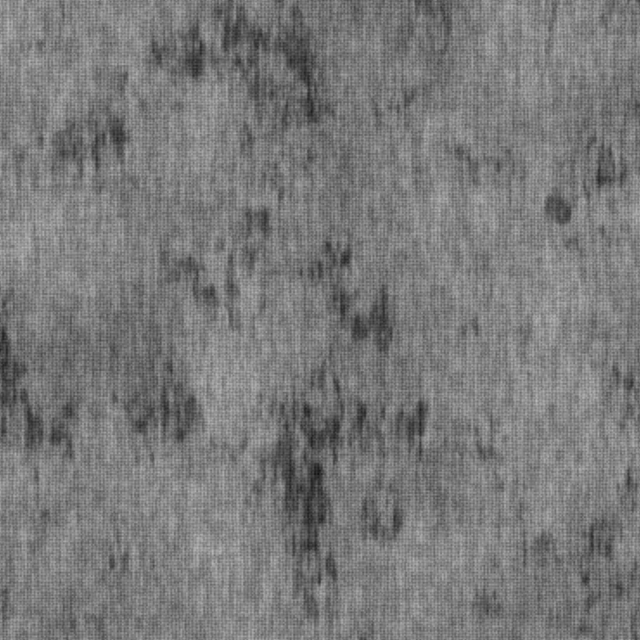
Reproduce this texture procedurally as a WebGL 1 fragment shader.

```glsl
precision highp float;
// Worn grey woven cloth: fine upright warp threads crossed by a fainter weft,
// mottled with soft clouds and ragged dark patches that break up along the
// threads. Everything is layered from value noise and two sine weaves.

uniform vec2 u_resolution;

const float TAU = 6.2831853;
const float BASE_GREY = 0.484;
const float WARP_COUNT = 178.0;
const float WEFT_COUNT = 196.0;

float hash(vec2 cell) {
  vec3 p = fract(vec3(cell.xyx) * 0.1031);
  p += dot(p, p.yzx + 33.33);
  return fract((p.x + p.y) * p.z);
}

// Value noise centred on zero, from -0.5 to 0.5.
float noise(vec2 p) {
  vec2 cell = floor(p);
  vec2 f = fract(p);
  f = f * f * (3.0 - 2.0 * f);
  float low = mix(hash(cell), hash(cell + vec2(1.0, 0.0)), f.x);
  float high = mix(hash(cell + vec2(0.0, 1.0)), hash(cell + vec2(1.0, 1.0)), f.x);
  return mix(low, high, f.y) - 0.5;
}

// Five octaves; gain sets how rough the result is.
float fbm(vec2 p, float gain) {
  float sum = 0.0;
  float total = 0.0;
  float amplitude = 1.0;
  for (int i = 0; i < 5; i++) {
    sum += amplitude * noise(p);
    total += amplitude;
    amplitude *= gain;
    p = p * 2.03 + vec2(17.3, 9.1);
  }
  return sum / total;
}

// One set of parallel threads, wandering slightly from straight.
float threads(float across, float count, float wander) {
  return sin(TAU * (across * count + wander));
}

// Irregular thickness of the yarn, drawn out along the warp.
float yarnStreaks(vec2 uv) {
  float fine = noise(uv * vec2(172.0, 42.0) + 5.0);
  float broad = noise(uv * vec2(105.0, 15.0) + 61.0);
  return 0.62 * fine + 0.38 * broad;
}

// Coverage of the dark worn patches, from 0 to 1.
float darkPatches(vec2 uv, float cloud, float streak) {
  float blot = fbm(uv * vec2(17.0, 12.0) + 31.0, 0.6);
  float depth = -(0.8 * blot + 0.5 * cloud + 0.12 * streak);
  return smoothstep(0.04, 0.24, depth);
}

// Fine weave, weft slubs and fibre grain.
float weave(vec2 uv) {
  float warp = threads(uv.x, WARP_COUNT, 0.5 * noise(uv * vec2(40.0, 9.0)));
  float weft = threads(uv.y, WEFT_COUNT, 0.6 * noise(uv * vec2(9.0, 40.0) + 3.0));
  float slub = noise(uv * vec2(32.0, 190.0) + 83.0);
  float grain = noise(uv * 370.0 + 11.0);
  return 0.033 * warp + 0.021 * weft + 0.055 * slub + 0.125 * grain;
}

void main() {
  vec2 uv = gl_FragCoord.xy / u_resolution.y;

  float cloud = fbm(uv * vec2(6.5, 5.5) + 2.7, 0.55);
  float streak = yarnStreaks(uv);
  float dark = darkPatches(uv, cloud, streak);

  float grey = BASE_GREY + 0.27 * cloud + 0.19 * streak;
  grey -= dark * (0.15 - 0.12 * streak);
  grey += weave(uv) * (1.0 - 0.2 * dark);

  gl_FragColor = vec4(vec3(clamp(grey, 0.0, 1.0)), 1.0);
}
```
